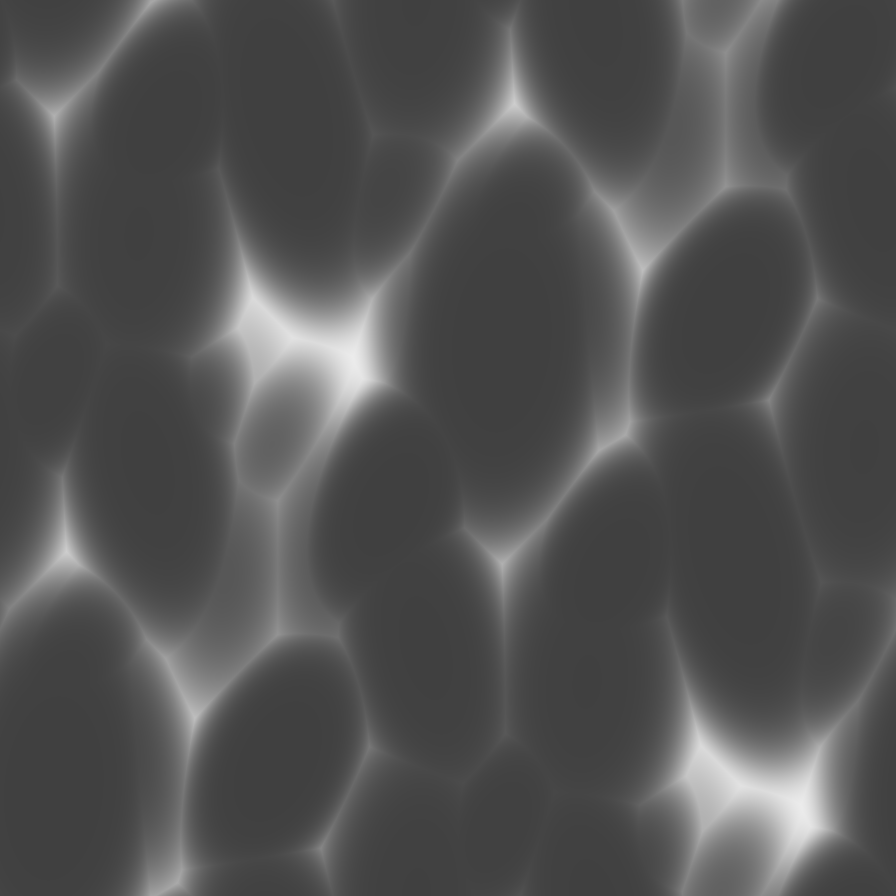
This texture is drawn by a Shadertoy shader. Its source:

```glsl
// Soft grey caustic web: dark ovals parted by glowing creases.
// Three cubic lattices of points are sliced by tilted planes; the distance
// to the nearest point, raised to a high power, gives the light.

// Distance to the nearest lattice point on a plane through a cell centre,
// spanned by two whole-number steps. Whole steps make it tile.
float latticeDistance(vec2 uv, vec2 centre, vec3 stepX, vec3 stepY)
{
    vec2 q = uv - centre;
    vec3 p = q.x * stepX + q.y * stepY;
    return length(fract(p + 0.5) - 0.5);
}

void mainImage(out vec4 fragColor, in vec2 fragCoord)
{
    vec2 uv = fragCoord / iResolution.xy;

    // Large upright cells, then smaller ones leaning right and left
    float upright = latticeDistance(uv, vec2(0.56, 0.62), vec3(-2, 3, 2), vec3(2, 1, 0));
    float rightward = latticeDistance(uv, vec2(0.81, 0.65), vec3(1, -4, 3), vec3(3, 2, -1));
    float leftward = latticeDistance(uv, vec2(0.82, 0.38), vec3(2, 3, 3), vec3(2, 1, -1));
    float nearest = min(upright, min(rightward, leftward));

    // Flat dark floor, with light gathering steeply far from every point
    float glow = 29.0 * pow(nearest, 7.0);

    // Round off the brightest knots so that they stay below white
    glow /= pow(1.0 + pow(glow / 0.7, 3.0), 1.0 / 3.0);

    fragColor = vec4(vec3(0.252 + glow), 1.0);
}
```
